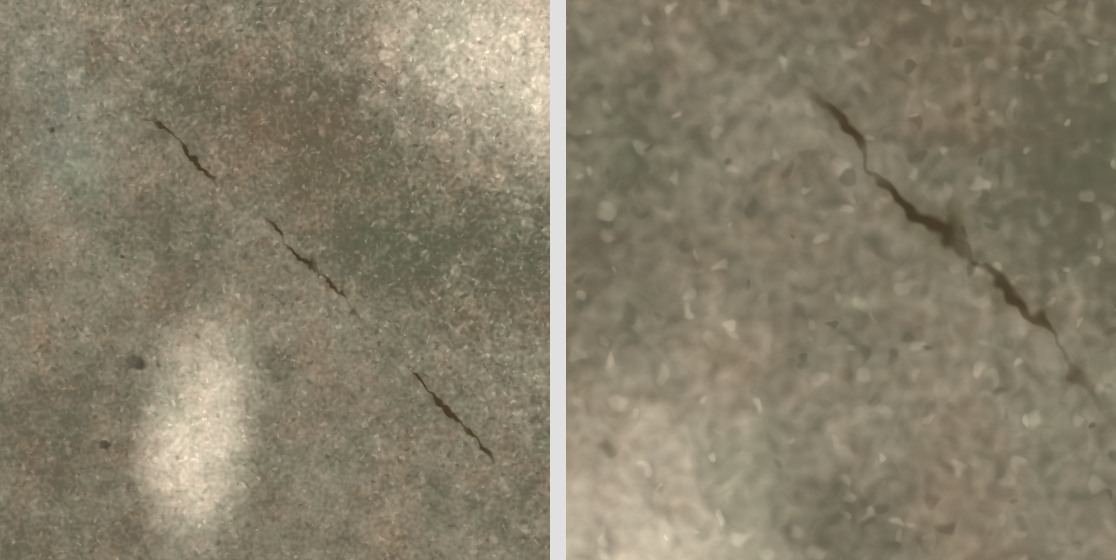
Left: the whole. Right: its middle third, enlarged.
A Shadertoy shader for this texture:

```glsl
// Weathered gritty concrete with a diagonal crack, small pits and two soft patches of sunlight.

const vec3 SHADE = vec3(0.42, 0.397, 0.327);     // darkest common ground colour
const vec3 TONE_RANGE = vec3(0.46, 0.425, 0.40); // step from shade to full sun
const vec3 CRACK_COLOUR = vec3(0.24, 0.20, 0.13);
const vec3 STAIN_COLOUR = vec3(0.38, 0.33, 0.23);
const vec3 PIT_COLOUR = vec3(0.28, 0.255, 0.21);
const vec3 MOSS_TINT = vec3(-0.032, 0.0, -0.015);
const vec3 RUST_TINT = vec3(0.022, -0.008, -0.016);
const vec3 CHALK_TINT = vec3(-0.012, 0.012, 0.025);
const float BASE_TONE = 0.18;
const float SUN_TONE = 0.72;
const float MOTTLE_CONTRAST = 0.15;
const float GRAIN_CONTRAST = 1.2;
const float CRACK_WIDTH = 0.0045;

// Pits: centre x, centre y, radius
const vec3 PITS[4] = vec3[4](vec3(0.243, 0.352, 0.020), vec3(0.092, 0.766, 0.009),
                             vec3(0.189, 0.206, 0.011), vec3(0.220, 0.541, 0.007));

vec2 hash2(vec2 c) {
    c = vec2(dot(c, vec2(127.1, 311.7)), dot(c, vec2(269.5, 183.3)));
    return fract(sin(c) * 43758.5);
}

float gradientNoise(vec2 p) {
    vec2 i = floor(p), f = fract(p);
    vec2 u = f * f * f * (f * (f * 6.0 - 15.0) + 10.0);
    vec2 e = vec2(0.0, 1.0);
    float a = dot(hash2(i) * 2.0 - 1.0, f);
    float b = dot(hash2(i + e.yx) * 2.0 - 1.0, f - e.yx);
    float c = dot(hash2(i + e.xy) * 2.0 - 1.0, f - e.xy);
    float d = dot(hash2(i + e.yy) * 2.0 - 1.0, f - e.yy);
    return mix(mix(a, b, u.x), mix(c, d, u.x), u.y);
}

float fbm(vec2 p) {
    float sum = 0.0, amp = 1.0;
    for (int k = 0; k < 4; k++) {
        sum += amp * gradientNoise(p);
        p = mat2(1.6, 1.2, -1.2, 1.6) * p + 7.3;
        amp *= 0.6;
    }
    return sum;
}

vec2 noise2(vec2 p) {
    return vec2(gradientNoise(p), gradientNoise(p + 31.4));
}

mat2 rotate(float a) {
    return mat2(cos(a), sin(a), -sin(a), cos(a));
}

// Soft tilted ellipse: 1 at its heart, 0 outside
float softBlob(vec2 p, vec2 centre, vec2 radii, float tilt) {
    return 1.0 - smoothstep(0.15, 1.0, length(rotate(-tilt) * (p - centre) / radii));
}

// Scattered irregular grains, one per cell at most
float grains(vec2 p, float cells, float density, float size) {
    vec2 q = p * cells, cell = floor(q);
    float cover = 0.0;
    for (int y = -1; y <= 1; y++)
    for (int x = -1; x <= 1; x++) {
        vec2 id = cell + vec2(x, y);
        vec2 kind = hash2(id + 41.7);
        vec2 d = rotate(kind.y * 6.28) * (q - id - hash2(id));
        float r = size * mix(0.4, 1.0, fract(kind.y * 7.0));
        float dist = length(d * vec2(0.9, 1.15)) / r;
        float present = step(kind.x, density) * mix(0.3, 1.0, fract(kind.x * 37.0));
        cover = max(cover, present * (1.0 - smoothstep(0.4, 1.2, dist)));
    }
    return cover;
}

float span(float a, float b, float x) {
    return smoothstep(a - 0.015, a + 0.015, x) * (1.0 - smoothstep(b - 0.02, b + 0.02, x));
}

void mainImage(out vec4 fragColor, in vec2 fragCoord) {
    vec2 p = fragCoord / iResolution.y;
    vec2 warp = noise2(p * 9.0);
    vec2 rough = noise2(p * 42.0 + 5.0);
    vec2 fine = noise2(p * 110.0 + 11.0);

    // Sunlight and broad shadows
    vec2 w = p + 0.05 * warp + 0.022 * rough;
    float sun = softBlob(w, vec2(0.360, 0.245), vec2(0.135, 0.285), -0.13);
    sun = max(sun, softBlob(w, vec2(0.98, 0.89), vec2(0.44, 0.27), -0.38));
    float brownShade = softBlob(w, vec2(0.53, 0.76), vec2(0.30, 0.18), -0.5);
    float mossShade = softBlob(w, vec2(0.76, 0.55), vec2(0.34, 0.24), -0.4);
    float cornerShade = softBlob(w, vec2(0.08, 0.12), vec2(0.32, 0.32), 0.0);
    float chalk = softBlob(w, vec2(0.11, 0.80), vec2(0.13, 0.30), 0.3);
    float tone = BASE_TONE + 0.17 * fbm(p * 4.5 + 3.0) + SUN_TONE * sun + 0.06 * chalk;
    tone += MOTTLE_CONTRAST * fbm(p * 15.0 + 0.4 * warp);
    tone -= 0.13 * brownShade + 0.11 * mossShade + 0.07 * cornerShade;

    // Fine grit, pale pebbles and dark specks
    float coarse = smoothstep(-0.15, 0.35, p.x + p.y - 1.0 + 0.3 * warp.x);
    vec2 g = p + 0.008 * rough + 0.006 * fine;
    float grit = 0.17 * fbm(g * 42.0) + 0.22 * gradientNoise(p * 112.0 + 0.6 * rough);
    grit += 0.22 * grains(g, 66.0, 0.32 + 0.16 * coarse, 0.38);
    grit += (0.08 + 0.12 * coarse) * grains(g + 0.37, 25.0, 0.30, 0.36);
    grit -= 0.19 * grains(g + 0.71, 54.0, 0.28, 0.32);
    tone += GRAIN_CONTRAST * grit * (0.85 + 0.25 * coarse + 0.25 * sun);

    // Colour with moss, rust and chalk tints
    vec3 colour = SHADE + TONE_RANGE * max(tone, 0.35 * tone);
    float tint = fbm(p * 8.0 + 50.0) + 0.5 * gradientNoise(p * 45.0);
    colour += MOSS_TINT * (0.4 * mossShade + max(tint, 0.0));
    colour += RUST_TINT * (0.6 * brownShade + 1.3 * max(-tint, 0.0));
    colour += CHALK_TINT * chalk;

    // Broken, jagged crack with a patchy brown stain and pale lip
    float crackY = 0.935 - 0.965 * (p.x - 0.08) + 0.05 * sin(3.7 * (p.x - 0.08));
    crackY += 0.040 * gradientNoise(vec2(p.x * 14.0, 2.5)) + 0.020 * rough.x + 0.008 * fine.x;
    float side = (p.y - crackY) * 0.72;
    float open = span(0.26, 0.38, p.x) + span(0.48, 0.63, p.x) + span(0.73, 0.88, p.x);
    float patchy = smoothstep(-0.32, 0.18, gradientNoise(p * 27.0 + 9.0));
    float stain = exp(-pow(side / 0.010, 2.0)) * (0.06 + 0.42 * open) * patchy;
    float lip = exp(-pow((side + 0.015) / 0.009, 2.0)) * (1.0 - patchy);
    colour = mix(colour + 0.05 * lip, STAIN_COLOUR, stain);
    float width = CRACK_WIDTH * (0.25 + 0.95 * patchy);
    float gap = 1.0 - smoothstep(0.3 * width, width + 0.0015, abs(side));
    colour = mix(colour, CRACK_COLOUR, gap * (0.08 + 0.75 * open) * (0.35 + 0.65 * patchy));

    // Pits with a ragged rim
    for (int k = 0; k < 4; k++) {
        vec2 d = (p - PITS[k].xy + 0.012 * rough + 0.006 * fine) / PITS[k].z;
        float r = length(d * vec2(0.9, 1.15));
        float depth = 0.5 + 0.35 * smoothstep(-0.6, 0.8, d.x - d.y);
        colour = mix(colour, PIT_COLOUR, depth * (1.0 - smoothstep(0.5, 1.05, r)));
    }
    fragColor = vec4(clamp(colour, 0.0, 1.0), 1.0);
}
```
